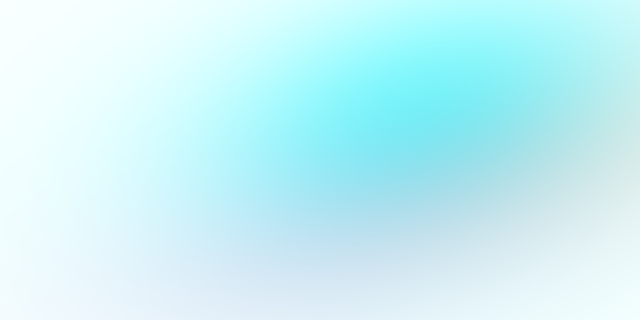
This background is drawn by a WebGL 1 fragment shader. Its source:

```glsl
precision highp float;
// A soft aqua glow on a pale backdrop, tilted up to the right.
// Each colour channel is dimmed by its own rotated elliptical Gaussian, so the
// glow is pure cyan above its core and fades to a grey-lilac shade below it.

uniform vec2 u_resolution;

#define BACKDROP vec3(0.985, 1.0, 1.0)
#define GLOW_TILT 0.28
#define SHADE_TILT 0.33
#define CORE_LOSS 0.38
#define HALO_LOSS 0.15
#define GREEN_LOSS 0.13
#define BLUE_LOSS 0.095

// Elliptical falloff: 1 at the centre, 1/e at the given radii.
float softEllipse(vec2 p, vec2 centre, vec2 radii, float tilt) {
  vec2 d = p - centre;
  float c = cos(tilt);
  float s = sin(tilt);
  vec2 q = vec2(c * d.x + s * d.y, c * d.y - s * d.x) / radii;
  return exp(-dot(q, q));
}

void main() {
  // Canvas space: x from 0 to 2, y from 0 to 1.
  vec2 p = gl_FragCoord.xy / u_resolution * vec2(2.0, 1.0);

  // Cyan glow: a bright core within a wide halo, both absorbing red.
  float core = softEllipse(p, vec2(1.32, 0.68), vec2(0.68, 0.34), GLOW_TILT);
  float halo = softEllipse(p, vec2(1.25, 0.48), vec2(1.05, 0.60), GLOW_TILT);

  // Muted shade along the lower side of the glow.
  float greenShade = softEllipse(p, vec2(1.35, 0.38), vec2(0.95, 0.33), SHADE_TILT);
  float blueShade = softEllipse(p, vec2(1.70, 0.48), vec2(1.00, 0.30), SHADE_TILT);

  vec3 absorbed = vec3(CORE_LOSS * core + HALO_LOSS * halo,
                       GREEN_LOSS * greenShade,
                       BLUE_LOSS * blueShade);
  gl_FragColor = vec4(BACKDROP - absorbed, 1.0);
}
```
